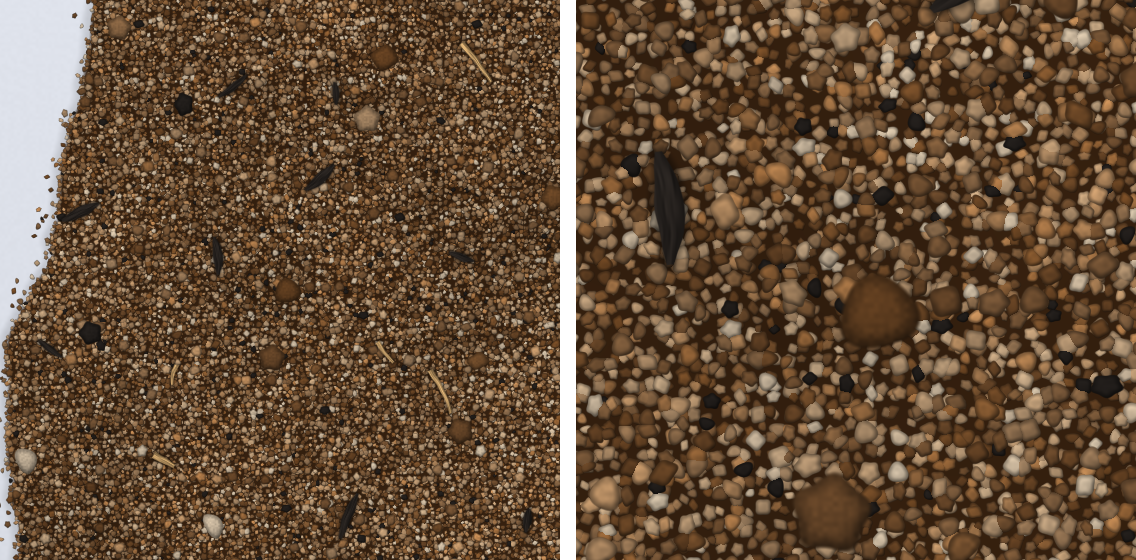
Left, the full canvas; right, a detail of the centre.
A WebGL 1 fragment shader for this texture:

```glsl
precision highp float;

uniform vec2 u_resolution;

const vec3 PAPER = vec3(0.87, 0.885, 0.92);
const vec3 GAP = vec3(0.20, 0.12, 0.055);
const vec3 GRAIN_DARK = vec3(0.33, 0.215, 0.115);
const vec3 GRAIN_LIGHT = vec3(0.70, 0.60, 0.48);
const vec3 AMBER = vec3(0.57, 0.36, 0.17);
const vec3 QUARTZ = vec3(0.74, 0.69, 0.61);
const vec3 CHARCOAL = vec3(0.12, 0.105, 0.095);
const vec3 STRAW = vec3(0.76, 0.61, 0.40);
const vec2 LIGHT_DIR = vec2(-0.5, 0.86);
const float RIM_SHADE = 0.42;
const float STRAY_REACH = 0.05;
const float TWIG_GRID = 4.0;
const float TWIG_CHANCE = 0.85;

float hash(vec2 p) {
  return fract(sin(dot(p, vec2(127.1, 311.7))) * 43758.5);
}

vec2 hash2(vec2 p) {
  return vec2(hash(p), hash(p + 37.3));
}

float noise(vec2 p) {
  vec2 i = floor(p), f = fract(p);
  f = f * f * (3.0 - 2.0 * f);
  return mix(mix(hash(i), hash(i + vec2(1.0, 0.0)), f.x),
             mix(hash(i + vec2(0.0, 1.0)), hash(i + 1.0), f.x), f.y);
}

mat2 rotation(float a) {
  float c = cos(a), s = sin(a);
  return mat2(c, s, -s, c);
}

// Left border of the sand at height y
float sandEdge(float y) {
  float bend = mix(0.012, 0.09, smoothstep(0.38, 0.56, y));
  float top = 0.075 * smoothstep(0.55, 1.0, y);
  float foot = 0.018 * (1.0 - smoothstep(0.0, 0.18, y));
  return bend + top + foot + 0.012 * (noise(vec2(y * 28.0, 4.0)) - 0.5);
}

vec3 grainColor(vec2 id) {
  float tone = hash(id + 11.7);
  float kind = hash(id + 23.1);
  vec3 c = mix(GRAIN_DARK, GRAIN_LIGHT, pow(tone, 1.5));
  c = mix(c, AMBER * (0.7 + 0.5 * tone), 0.7 * pow(hash(id + 5.9), 3.0));
  c = mix(c, QUARTZ, 0.8 * step(kind, 0.045));
  return mix(c, CHARCOAL, step(0.975, kind));
}

// Jittered, rotated, slightly angular grains: rgb and coverage
vec4 grainLayer(vec2 uv, float count, float density, float seed, float pixel) {
  vec2 p = uv * count, base = floor(p), bestPos = vec2(0.0), bestId = base;
  float best = 9.0, bestRadius = 0.5;
  for (int j = -1; j <= 1; j++) {
    for (int i = -1; i <= 1; i++) {
      vec2 cell = base + vec2(float(i), float(j));
      vec2 id = cell + seed;
      vec2 center = cell + 0.5 + 0.8 * (hash2(id) - 0.5);
      float stray = STRAY_REACH * pow(hash(id + 71.0), 12.0);
      float border = sandEdge(center.y / count) - stray;
      if (hash(id + 53.0) > density || center.x / count < border) continue;
      vec2 q = rotation(6.283 * hash(id + 91.0)) * (p - center);
      float radius = mix(0.38, 0.64, hash(id + 17.0));
      q *= vec2(1.0, mix(1.0, 1.5, hash(id + 29.0))) / radius;
      float lobes = 3.0 + floor(3.0 * hash(id + 43.0));
      float d = length(q) * (1.0 + 0.09 * sin(lobes * atan(q.y, q.x + 1e-5)));
      if (d < best) {
        best = d;
        bestId = id;
        bestPos = (p - center) / radius;
        bestRadius = radius;
      }
    }
  }
  float soft = max(pixel * count / bestRadius, 0.08);
  float shade = 1.07 + 0.17 * dot(bestPos, LIGHT_DIR);
  shade -= RIM_SHADE * smoothstep(0.45, 1.05, best);
  shade += 0.16 * (noise(uv * 330.0 + seed) - 0.5);
  float cover = 1.0 - smoothstep(1.0 - soft, 1.0 + soft, best);
  return vec4(grainColor(bestId) * shade, cover);
}

// Lays grains on top with a soft contact shadow
vec3 over(vec3 under, vec4 layer) {
  return mix(under * (1.0 - 0.3 * layer.a), layer.rgb, layer.a);
}

// Tapered, bent straws and dark bark slivers
vec3 addTwigs(vec3 color, vec2 uv, float pixel) {
  for (int k = 0; k < 16; k++) {
    float n = float(k);
    vec2 cell = vec2(mod(n, TWIG_GRID), floor(n / TWIG_GRID));
    vec2 id = cell + 203.0;
    vec2 center = (cell + 0.15 + 0.7 * hash2(id)) / TWIG_GRID;
    if (hash(id + 7.0) > TWIG_CHANCE || center.x < sandEdge(center.y) + 0.02) continue;
    float dark = step(0.55, hash(id + 13.0));
    float halfLength = mix(0.018, 0.045, hash(id + 19.0));
    float width = mix(0.0035, 0.006, hash(id + 31.0)) * (1.0 + 0.6 * dark);
    vec2 q = rotation(2.6 * (hash(id + 41.0) - 0.5)) * (uv - center);
    float t = q.y / halfLength;
    q.x += 0.008 * (hash(id + 47.0) - 0.5) * t * t + 0.002 * (noise(uv * 70.0) - 0.5);
    float taper = width * mix(0.85 + 0.25 * t, 1.0 - 0.75 * t * t, dark);
    float d = max(abs(q.x) - taper, abs(q.y) - halfLength);
    float shadow = 1.0 - smoothstep(-0.001, 0.006, d);
    float fibre = noise(vec2(q.x * 650.0, q.y * 60.0) + n * 9.0);
    vec3 twig = mix(STRAW, CHARCOAL * 1.25, dark) * (0.7 + 0.5 * fibre);
    twig *= 1.0 - 0.3 * smoothstep(0.0, width, q.x);
    color = mix(color * (1.0 - 0.4 * shadow), twig, 1.0 - smoothstep(-pixel, pixel, d));
  }
  return color;
}

void main() {
  float pixel = 1.0 / min(u_resolution.x, u_resolution.y);
  vec2 uv = gl_FragCoord.xy * pixel;

  // Paper and the dark bed under the grains
  float inside = uv.x - sandEdge(uv.y);
  vec3 color = PAPER * (0.975 + 0.03 * uv.y + 0.015 * (noise(uv * 180.0) - 0.5));
  color *= 1.0 - 0.12 * smoothstep(-0.02, 0.0, inside);
  color = mix(color, GAP, smoothstep(0.0, 0.01, inside));

  // Grains from fine to coarse
  color = over(color, grainLayer(uv, 125.0, 1.0, 3.0, pixel));
  color = over(color, grainLayer(uv, 92.0, 0.55, 157.0, pixel));
  color = over(color, grainLayer(uv, 58.0, 0.09, 311.0, pixel));
  color = over(color, grainLayer(uv, 24.0, 0.025, 467.0, pixel));

  // Gentle drifts of tone across the sand
  float drift = 0.6 * noise(uv * 5.0 + 8.0) + 0.4 * noise(uv * 17.0);
  color *= mix(1.0, 0.88 + 0.24 * drift, smoothstep(0.0, 0.02, inside));

  gl_FragColor = vec4(addTwigs(color, uv, pixel), 1.0);
}
```
